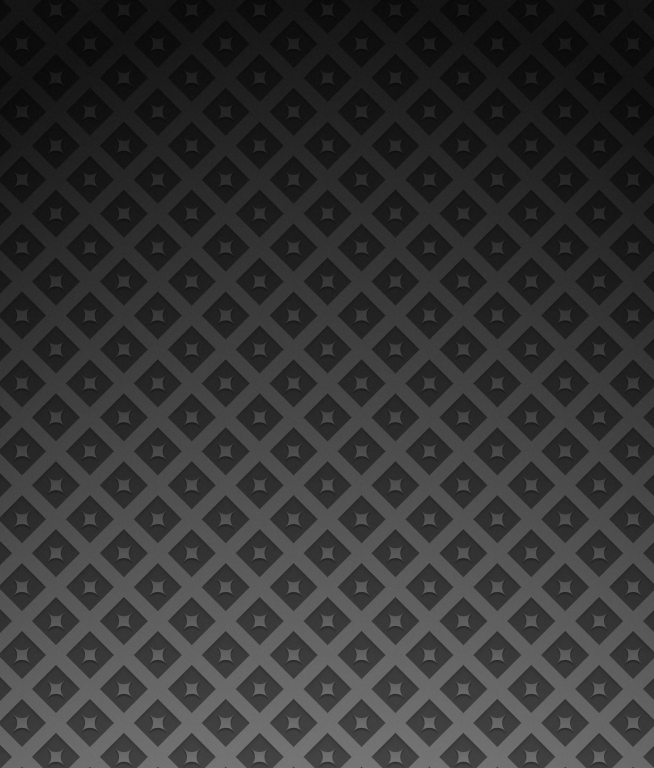
This pattern is drawn by a WebGL 2 fragment shader. Its source:

```glsl
#version 300 es
precision highp float;
// Charcoal lattice of diagonal bands with sunken diamonds, each holding a small
// concave four-pointed stud. A staggered grid is folded into one cell and drawn
// with distance functions, under a light that rises from the bottom centre.
uniform vec2 u_resolution;
out vec4 fragColor;

float hash(vec2 p) {
  vec3 q = fract(vec3(p.xyx) * 0.1031);
  q += dot(q, q.yzx + 33.33);
  return fract((q.x + q.y) * q.z);
}

// Offset to the nearest point of the integer grid
vec2 toNearest(vec2 p) {
  return p - floor(p + 0.5);
}

// Offset to the nearest centre of the staggered grid, by diamond distance
vec2 staggeredCell(vec2 p) {
  vec2 a = toNearest(p);
  vec2 b = toNearest(p - 0.5);
  return abs(a.x) + abs(a.y) < abs(b.x) + abs(b.y) ? a : b;
}

float diamondDistance(vec2 p, float radius) {
  return (abs(p.x) + abs(p.y) - radius) * 0.7071;
}

// Square whose four sides are cut in by circles
float studDistance(vec2 p) {
  p = abs(p);
  float box = max(p.x, p.y) - 0.112;
  float bite = 0.177 - length(vec2(max(p.x, p.y), min(p.x, p.y)) - vec2(0.249, 0.0));
  return max(box, bite);
}

float coverage(float d, float blur) {
  return 1.0 - smoothstep(-blur, blur, d);
}

void main() {
  vec2 uv = gl_FragCoord.xy / u_resolution;
  vec2 canvas = gl_FragCoord.xy / u_resolution.y;
  float pixel = 11.31 / u_resolution.y;
  vec2 cell = staggeredCell(canvas * 11.31 - vec2(0.324, 0.663));

  // Light fades upward and towards the sides
  float side = 2.0 * uv.x - 1.0;
  float light = clamp(1.0 - uv.y - 0.13 * side * side, 0.0, 1.0);
  float band = mix(0.08, 0.46, light);
  float recess = mix(0.045, 0.265, light);
  float stud = mix(0.10, 0.44, light);

  // Sunken diamond, shaded under its upper edges
  float diamond = diamondDistance(cell, 0.354);
  float upper = smoothstep(-0.06, 0.12, cell.y);
  recess *= 1.0 - 0.22 * upper * exp(min(diamond, 0.0) * 35.0);

  // Soft shadow below the stud, then the stud itself
  recess *= 1.0 - 0.35 * coverage(studDistance(cell + vec2(0.0, 0.025)), 0.03);
  stud *= 1.0 - 0.5 * cell.y;
  float inside = mix(recess, stud, coverage(studDistance(cell), 0.7 * pixel));
  float shade = mix(band, inside, coverage(diamond, 0.7 * pixel));

  // Fine grain
  shade += (hash(floor(canvas * 512.0)) - 0.5) * 0.012;
  fragColor = vec4(vec3(shade), 1.0);
}
```
